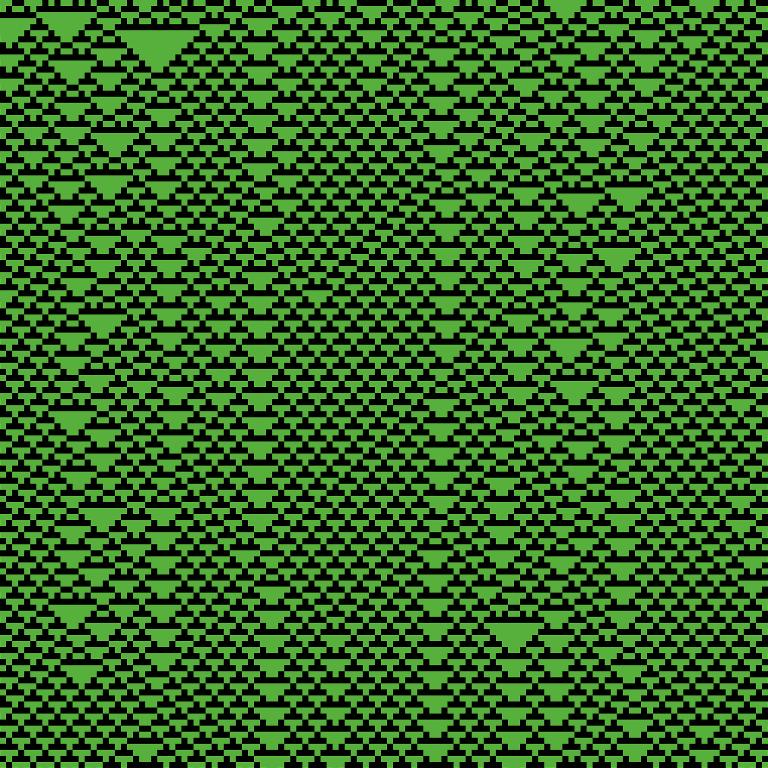
Reproduce this pattern procedurally as a Shadertoy shader.

```glsl
// Rows of a one-dimensional cellular automaton (rule 54), black on green, growing downwards.

const float CELLS_ACROSS = 127.0;  // visible cells per canvas height
const float RING_SIZE = 128.0;     // cells on the closed ring, one bit each
const float SEED = 4.7;
const float SHARPEN = 0.4;
const vec3 GREEN = vec3(0.345, 0.690, 0.235);
const vec3 BLACK = vec3(0.0, 0.008, 0.0);

float hash(float n, float seed) {
    return fract(sin(n * 12.9898 + seed * 78.233) * 43758.5453);
}

// Random first generation, packed as 4 words of 32 cells.
uvec4 firstGeneration(float seed) {
    uvec4 cells = uvec4(0u);
    for (int word = 0; word < 4; word++) {
        uint bits = 0u;
        for (int bit = 0; bit < 32; bit++) {
            if (hash(float(word * 32 + bit), seed) > 0.5) bits |= 1u << uint(bit);
        }
        cells[word] = bits;
    }
    return cells;
}

// Rule 54: a cell flips when either neighbour is alive.
uvec4 nextGeneration(uvec4 cells) {
    uvec4 left = (cells << 1u) | (cells.wxyz >> 31u);
    uvec4 right = (cells >> 1u) | (cells.yzwx << 31u);
    return cells ^ (left | right);
}

float cellAt(uvec4 cells, float column) {
    int index = int(mod(column, RING_SIZE));
    return float((cells[index >> 5] >> uint(index & 31)) & 1u);
}

// Share of a box of the given width that lies beyond the first cell, per axis.
vec2 overlap(vec2 p, vec2 first, float width) {
    return clamp((p + 0.5 * width - first - 1.0) / width, 0.0, 1.0);
}

// Area-weighted mean of a 2x2 block: upper pair in xy, lower pair in zw.
float blockMean(vec4 block, vec2 share) {
    vec2 columns = mix(block.xz, block.yw, share.x);
    return mix(columns.x, columns.y, share.y);
}

void mainImage(out vec4 fragColor, in vec2 fragCoord) {
    // Position in cells, with rows counted from the top
    float pixel = CELLS_ACROSS / iResolution.y;
    vec2 p = vec2(fragCoord.x, iResolution.y - fragCoord.y) * pixel;

    // First cell touched by the wider of the two filter boxes
    vec2 first = floor(p - pixel);
    first.y = max(first.y, 0.0);

    // Evolve down to this row, then one more for the edge below
    uvec4 upper = firstGeneration(SEED);
    for (int row = 0; row < int(first.y); row++) upper = nextGeneration(upper);
    uvec4 lower = nextGeneration(upper);

    vec4 block = vec4(cellAt(upper, first.x), cellAt(upper, first.x + 1.0),
                      cellAt(lower, first.x), cellAt(lower, first.x + 1.0));

    // Smooth edges over one pixel, with a slight crisp rim
    float fine = blockMean(block, overlap(p, first, pixel));
    float coarse = blockMean(block, overlap(p, first, 2.0 * pixel));
    float alive = fine + SHARPEN * (fine - coarse);

    vec3 color = mix(GREEN, BLACK, alive);
    fragColor = vec4(clamp(color, 0.0, 1.0), 1.0);
}
```
